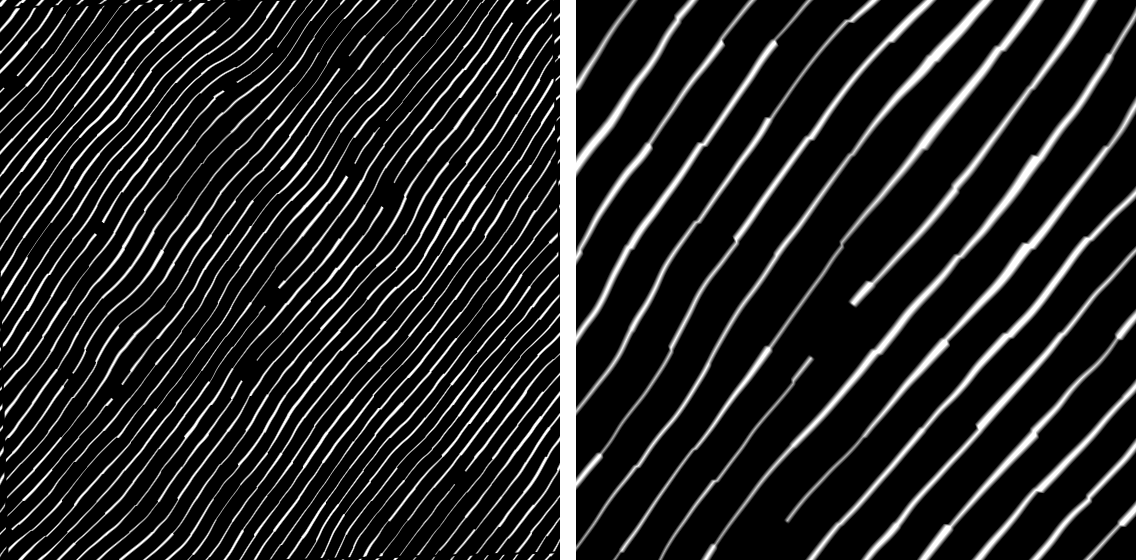
Left, the full canvas; right, a detail of the centre.
Write a Shadertoy shader that draws this pattern.

```glsl
// Wavy diagonal white strokes on black, with uneven width, steps and short breaks.

vec2 hash22(vec2 p) {
    vec3 h = fract(p.xyx * vec3(0.1031, 0.1030, 0.0973));
    h += dot(h, h.yzx + 33.33);
    return fract((h.xx + h.yz) * h.zy);
}

float valueNoise(vec2 p) {
    vec2 i = floor(p), f = fract(p);
    f = f * f * f * (f * (f * 6.0 - 15.0) + 10.0);
    float low  = mix(hash22(i).x, hash22(i + vec2(1, 0)).x, f.x);
    float high = mix(hash22(i + vec2(0, 1)).x, hash22(i + vec2(1, 1)).x, f.x);
    return mix(low, high, f.y);
}

// Offset and width of one stroke piece: both drift, then jump at its end.
vec2 strokePiece(float line, float t) {
    float k = floor(t), f = fract(t);
    vec2 start  = hash22(vec2(line, k) + 71.0);
    vec2 finish = hash22(vec2(line, k) + 313.0);
    vec2 next   = hash22(vec2(line, k + 1.0) + 71.0);
    return mix(mix(start, finish, f), next, smoothstep(0.97, 1.0, f));
}

// 1 on the stroke, 0 inside a rare break.
float breakMask(float line, float along) {
    float t = along / 0.1 + hash22(vec2(line, 5.0)).x;
    vec2 h = hash22(vec2(line, floor(t)) + 157.0);
    float halfLength = mix(0.004, 0.023, h.y);
    float gap = smoothstep(halfLength, halfLength + 0.002, abs(fract(t) - 0.5) * 0.1);
    return h.x < 0.045 ? gap : 1.0;
}

void mainImage(out vec4 fragColor, in vec2 fragCoord) {
    const float lineCount = 40.0;
    vec2 centred = (fragCoord - 0.5 * iResolution.xy) / iResolution.y;

    // Slightly turned square tile, wrapped around at its border
    float tilt = 0.028;
    centred = mat2(cos(tilt), -sin(tilt), sin(tilt), cos(tilt)) * centred;
    float seam = abs(max(abs(centred.x), abs(centred.y)) - 0.5);
    vec2 tile = fract(centred + 0.5);

    // Coordinates along and across the strokes, bent by noise
    float angle = radians(51.0);
    float along  = dot(tile, vec2(cos(angle), sin(angle)));
    float across = dot(tile, vec2(sin(angle), -cos(angle)));
    vec2 field = vec2(along, across) + 20.0;
    across += 0.05 * valueNoise(field * 3.7) + 0.015 * valueNoise(field * 9.0 + 40.0);

    float phase = across * lineCount;
    float line = floor(phase);
    vec2 piece = strokePiece(line, along / 0.075 + 9.0 * hash22(vec2(line, 2.0)).y);

    // Stroke profile with a soft edge, measured in line periods
    float wobble = valueNoise(vec2(along * 45.0, line * 7.0 + 300.0)) - 0.5;
    float offset = 0.09 * (piece.x - 0.5) + 0.06 * wobble;
    float dist = abs(fract(phase) - 0.5 - offset);
    float width = 0.074 + 0.08 * piece.y + 0.06 * (valueNoise(field * 8.0 + 90.0) - 0.5);
    float softness = max(0.1, lineCount / iResolution.y);
    float light = clamp((width - dist) / softness, 0.0, 1.0);

    light *= breakMask(line, along) * smoothstep(0.0005, 0.003, seam);
    fragColor = vec4(vec3(light), 1.0);
}
```
